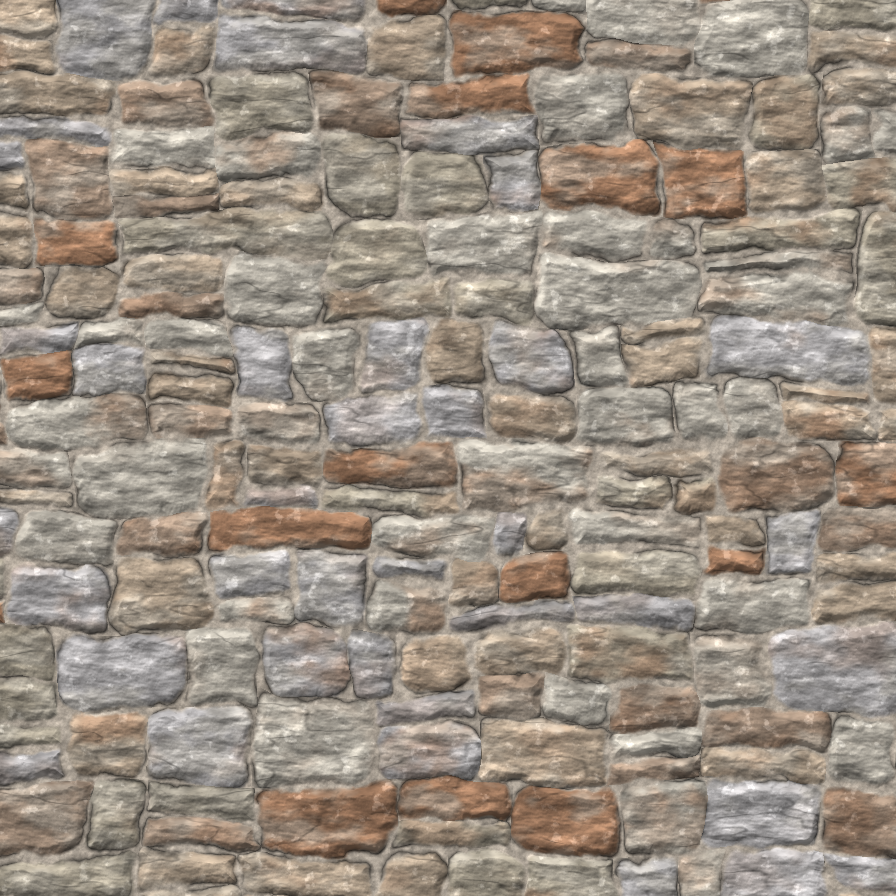
A three.js fragment shader for this texture:

```glsl
// Draws a rubble stone wall: weathered grey, tan and rust blocks set in pale mortar.
varying vec2 vUv;

const float COURSES = 8.0;
const float BLOCKS = 4.0;
const vec2 TO_LIGHT = vec2(-0.35, 0.94);
const vec3 GREY = vec3(0.64, 0.62, 0.58);
const vec3 OLIVE = vec3(0.60, 0.57, 0.51);
const vec3 TAN = vec3(0.62, 0.56, 0.49);
const vec3 BLUE_GREY = vec3(0.61, 0.60, 0.60);
const vec3 BROWN = vec3(0.54, 0.47, 0.41);
const vec3 RUST = vec3(0.55, 0.42, 0.33);
const vec3 MORTAR = vec3(0.68, 0.64, 0.59);

struct Stone {
  vec2 local;   // position from the stone's centre
  float edge;   // signed distance to its outline, negative inside
  float seed;   // random value of the stone
};

float hash(vec2 p) {
  vec3 q = fract(p.xyx * 0.1031);
  q += dot(q, q.yzx + 33.33);
  return fract((q.x + q.y) * q.z);
}

float valueNoise(vec2 p) {
  vec2 i = floor(p), f = fract(p);
  f = f * f * (3.0 - 2.0 * f);
  return mix(mix(hash(i), hash(i + vec2(1.0, 0.0)), f.x),
             mix(hash(i + vec2(0.0, 1.0)), hash(i + 1.0), f.x), f.y);
}

float fbm(vec2 p) {
  float sum = 0.0, amp = 0.52;
  for (int i = 0; i < 4; i++) {
    sum += amp * valueNoise(p);
    p = mat2(1.6, 1.2, -1.2, 1.6) * p + 7.3;
    amp *= 0.52;
  }
  return sum;
}

// Distance to the nearest scattered point, for chipped faces
float cellular(vec2 p) {
  vec2 i = floor(p);
  float nearest = 2.0;
  for (int y = -1; y <= 1; y++)
    for (int x = -1; x <= 1; x++) {
      vec2 c = i + vec2(x, y);
      nearest = min(nearest, distance(p, c + vec2(hash(c), hash(c + 57.0))));
    }
  return nearest;
}

// Lower bound, upper bound and index of an uneven interval around x
vec3 unevenSpan(float x, float seed) {
  float i = floor(x);
  if (x < i + 0.5 * hash(vec2(i, seed))) i -= 1.0;
  return vec3(i + 0.5 * hash(vec2(i, seed)), i + 1.0 + 0.5 * hash(vec2(i + 1.0, seed)), i);
}

// Bends the courses and roughens the joints
vec2 bend(vec2 p) {
  vec2 wave = vec2(sin(p.y * 23.0 + 1.5 * sin(p.x * 17.0)), sin(p.x * 19.0 + 1.9 * sin(p.y * 13.0)));
  vec2 rough = vec2(valueNoise(p * 38.0), valueNoise(p * 38.0 + 91.0)) - 0.5;
  return p + 0.006 * wave + 0.008 * rough;
}

float roundBox(vec2 p, vec2 extent, float radius) {
  vec2 q = abs(p) - extent + radius;
  return length(max(q, 0.0)) + min(max(q.x, q.y), 0.0) - radius;
}

// Finds the course and block at p, then splits the block into stones
Stone findStone(vec2 p) {
  vec3 row = unevenSpan(p.y * COURSES + 20.0, 3.0);
  float shift = 20.0 + hash(vec2(row.z, 9.0));
  vec3 col = unevenSpan(p.x * BLOCKS + shift, row.z + 40.0);
  vec2 lo = vec2((col.x - shift) / BLOCKS, (row.x - 20.0) / COURSES);
  vec2 hi = vec2((col.y - shift) / BLOCKS, (row.y - 20.0) / COURSES);
  vec2 id = vec2(col.z, row.z);
  for (int i = 0; i < 5; i++) {
    vec2 size = hi - lo;
    if (size.x * size.y < mix(0.004, 0.017, hash(id + 11.0))) break;
    bool upright = size.x > size.y * mix(1.4, 2.7, hash(id + 23.0));
    vec2 cut = mix(lo, hi, mix(0.32, 0.68, hash(id + 37.0)));
    float side = upright ? step(cut.x, p.x) : step(cut.y, p.y);
    vec2 axis = upright ? vec2(1.0, 0.0) : vec2(0.0, 1.0);
    lo = mix(lo, cut, axis * side);
    hi = mix(hi, cut, axis * (1.0 - side));
    id += vec2(7.0 + side * 41.0, side * 23.0);
  }
  vec2 local = p - 0.5 * (lo + hi);
  local += local.yx * 0.14 * (vec2(hash(id + 5.0), 0.3 * hash(id + 6.0)) - vec2(0.5, 0.15));
  vec2 extent = 0.5 * (hi - lo) - mix(0.0005, 0.004, hash(id + 8.0));
  float radius = min(extent.x, extent.y) * mix(0.12, 0.65, hash(id + 9.0));
  float ragged = 0.013 * (fbm(p * 42.0) - 0.5);
  return Stone(local, roundBox(local, extent, radius) + ragged, hash(id + 2.0));
}

// Height of the wall: flat, chipped and layered stones above gritty mortar
float relief(vec2 p, Stone s) {
  vec2 q = p + s.seed * 50.0;
  float dome = smoothstep(-0.002, 0.012, -s.edge);
  float face = 0.006 + 0.015 * fbm(q * vec2(22.0, 56.0)) - 0.006 * cellular(q * vec2(19.0, 48.0));
  float tilt = dot(s.local, vec2(s.seed - 0.5, 0.5 - fract(s.seed * 7.0))) * 0.2;
  return dome * (face + tilt) + 0.004 * fbm(p * 120.0);
}

vec3 stoneColour(float pick) {
  vec3 c = mix(GREY, OLIVE, step(0.25, pick));
  c = mix(c, TAN, step(0.47, pick));
  c = mix(c, BLUE_GREY, step(0.66, pick));
  c = mix(c, BROWN, step(0.79, pick));
  return mix(c, RUST, step(0.92, pick));
}

void main() {
  Stone s = findStone(bend(vUv));
  vec2 q = vUv + s.seed * 50.0;

  // Stone face: base colour, rust stains, layered streaks and pale flecks
  vec3 face = stoneColour(s.seed) * mix(0.93, 1.07, fract(s.seed * 31.0));
  float stain = smoothstep(0.48, 0.72, fbm(q * vec2(13.0, 19.0)));
  face = mix(face, RUST, stain * mix(0.05, 0.6, fract(s.seed * 13.0)));
  face = mix(face, GREY, 0.5 * smoothstep(0.46, 0.68, fbm(q * vec2(17.0, 30.0) + 31.0)));
  face *= 0.66 + 0.70 * fbm(q * vec2(45.0, 90.0));
  float crack = 1.0 - smoothstep(0.0, 0.035, abs(fbm(q * vec2(9.0, 28.0) + 17.0) - 0.5));
  face *= 1.0 - 0.22 * crack * smoothstep(0.4, 0.6, valueNoise(q * 25.0));
  face += 0.13 * smoothstep(0.64, 0.80, fbm(q * 90.0 + 5.0));

  // Sandy mortar, smeared unevenly over the outlines
  vec3 grit = MORTAR * (0.74 + 0.52 * fbm(vUv * 130.0));
  float smear = s.edge + 0.010 * (fbm(vUv * 33.0 + 60.0) - 0.45);
  vec3 colour = mix(face, grit, smoothstep(-0.003, 0.003, smear));

  // Light from above and dark, broken crevices along the outlines
  float stepSize = 0.002;
  vec2 ahead = vUv + TO_LIGHT * stepSize;
  float slope = (relief(vUv, s) - relief(ahead, findStone(bend(ahead)))) / stepSize;
  colour *= 1.0 + 0.25 * clamp(slope, -1.6, 1.0);
  float crevice = exp(-abs(s.edge) / 0.0022) * smoothstep(0.42, 0.66, fbm(vUv * 26.0));
  colour *= 1.0 - 0.55 * crevice;
  gl_FragColor = vec4(clamp(colour, 0.0, 1.0), 1.0);
}
```
